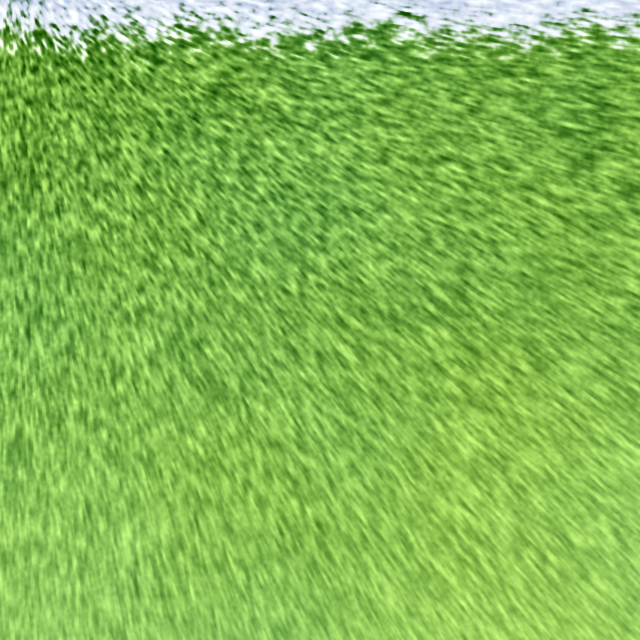
Give the GLSL for this texture, as a three.js fragment shader.

```glsl
// Soft grass swept in strokes fanning out from the upper left, under a pale strip of sky.
varying vec2 vUv;

const vec2 FAN_CENTRE = vec2(-0.01, 1.08);
const float GRAIN_CELLS = 210.0;
const int STROKE_STEPS = 8;

const vec3 DEEP_GREEN = vec3(0.37, 0.595, 0.20);
const vec3 LIGHT_GREEN = vec3(0.61, 0.82, 0.38);
const vec3 SKY = vec3(0.85, 0.89, 0.95);
const vec3 GRASS_GRAIN = vec3(0.86, 0.86, 0.60);
const vec3 SKY_GRAIN = vec3(0.80, 0.70, 0.40);
const vec3 COOL_TINT = vec3(-0.015, 0.0, 0.03);

// Two random values: a cell's jitter along x and y.
vec2 hash2(vec2 cell) {
  vec3 p = fract(cell.xyx * vec3(0.1031, 0.1030, 0.0973));
  p += dot(p, p.yzx + 33.33);
  return fract((p.xx + p.yz) * p.zy);
}

// Cellular noise: random tones, softly blended between nearby cell points.
float cellTone(vec2 p) {
  vec2 cell = floor(p);
  vec2 f = p - cell;
  float toneSum = 0.0;
  float weightSum = 0.0;
  for (int y = -1; y <= 1; y++) {
    for (int x = -1; x <= 1; x++) {
      vec2 offset = vec2(float(x), float(y));
      vec2 jitter = hash2(cell + offset);
      vec2 toPoint = offset + jitter - f;
      float weight = exp(-4.0 * dot(toPoint, toPoint));
      float tone = hash2(cell + offset + 217.0).x;
      toneSum += tone * weight;
      weightSum += weight;
    }
  }
  return toneSum / weightSum;
}

// Grain averaged along a line through p, centred on zero.
float strokeGrain(vec2 p, vec2 stroke) {
  float sum = 0.0;
  for (int i = 0; i < STROKE_STEPS; i++) {
    float along = (float(i) + 0.5) / float(STROKE_STEPS) - 0.5;
    sum += cellTone((p + stroke * along) * GRAIN_CELLS + 300.0);
  }
  return sum / float(STROKE_STEPS) - 0.5;
}

// Layered sines on turning axes, for broad uneven patches, about -1 to 1.
float patches(vec2 p, float phase) {
  float sum = 0.0;
  float amplitude = 0.5;
  for (int i = 0; i < 4; i++) {
    sum += amplitude * sin(p.x + phase + 1.3 * sin(p.y + phase));
    p = mat2(0.8, 0.6, -0.6, 0.8) * p * 1.7;
    phase += 1.9;
    amplitude *= 0.6;
  }
  return sum;
}

// Height of the ragged grass line.
float grassLine(float x) {
  float tufts = 0.008 * sin(x * 19.0 + 2.4) + 0.005 * sin(x * 43.0 + 0.7);
  return 0.945 + tufts + 0.004 * sin(x * 97.0 + 2.0 * sin(x * 31.0));
}

vec3 grassColour(vec2 uv, float grain) {
  float light = 0.02 + 0.80 * (1.0 - uv.y) + 0.20 * uv.x;
  light += 0.12 * patches(uv * 5.0, 0.8);
  vec3 colour = mix(DEEP_GREEN, LIGHT_GREEN, clamp(light, -0.1, 1.1));
  colour += COOL_TINT * patches(uv * 5.0 + 4.0, 2.6);
  float contrast = mix(0.65, 1.05, uv.y);
  return colour + GRASS_GRAIN * grain * contrast;
}

void main() {
  // Strokes point away from the fan centre and lengthen with distance.
  vec2 fromCentre = vUv - FAN_CENTRE;
  float reach = length(fromCentre);
  vec2 stroke = fromCentre / reach * (0.008 + 0.014 * reach);
  float grain = strokeGrain(vUv, stroke);

  // Dark grains rise into the sky as a loose fringe of blades.
  float depth = grassLine(vUv.x) - vUv.y - 0.13 * grain;
  float grass = smoothstep(-0.030, 0.022, depth);

  vec3 sky = SKY + SKY_GRAIN * grain * 0.6;
  vec3 colour = mix(sky, grassColour(vUv, grain), grass);
  gl_FragColor = vec4(clamp(colour, 0.0, 1.0), 1.0);
}
```
